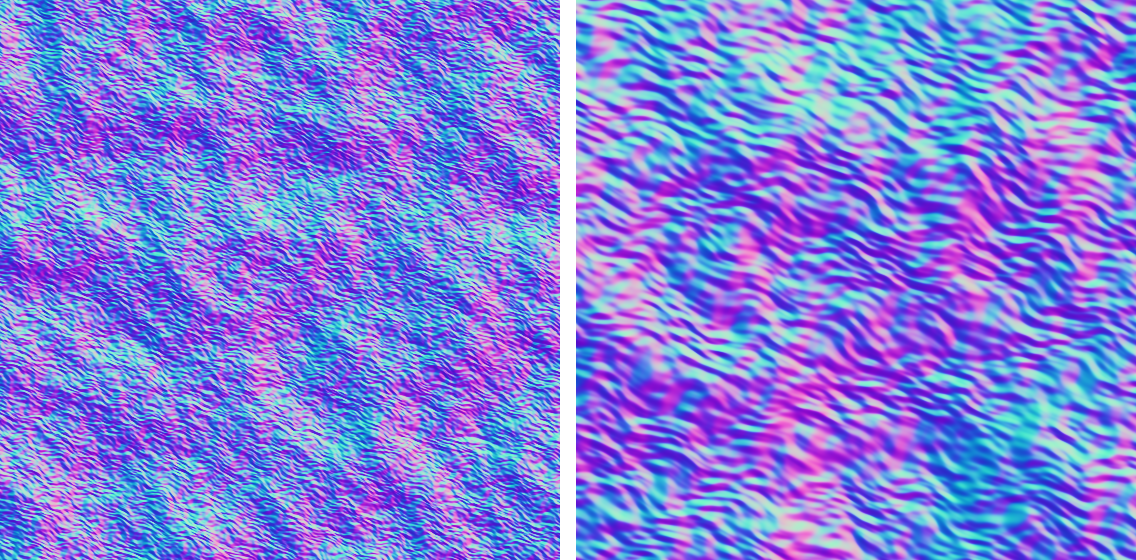
Left, the full canvas; right, a detail of the centre.
Give the GLSL for this texture map, as a WebGL 2 fragment shader.

```glsl
#version 300 es
precision highp float;
uniform vec2 u_resolution;
out vec4 fragColor;

// Random unit gradient for a lattice cell
vec2 cellGradient(ivec2 cell) {
  uint h = uint(cell.x) * 374761393u + uint(cell.y) * 668265263u;
  h = (h ^ (h >> 13u)) * 1274126177u;
  h ^= h >> 16u;
  float angle = float(h & 65535u) * 6.28319 / 65536.0;
  return vec2(cos(angle), sin(angle));
}

float gradientNoise(vec2 p) {
  ivec2 cell = ivec2(floor(p));
  vec2 f = fract(p);
  vec2 u = f * f * f * (f * (f * 6.0 - 15.0) + 10.0);
  float a = dot(cellGradient(cell), f);
  float b = dot(cellGradient(cell + ivec2(1, 0)), f - vec2(1.0, 0.0));
  float c = dot(cellGradient(cell + ivec2(0, 1)), f - vec2(0.0, 1.0));
  float d = dot(cellGradient(cell + ivec2(1, 1)), f - vec2(1.0, 1.0));
  return mix(mix(a, b, u.x), mix(c, d, u.x), u.y);
}

mat2 rotation(float angle) {
  float c = cos(angle), s = sin(angle);
  return mat2(c, s, -s, c);
}

// Broad uneven swells, stretched towards the lower right
float swells(vec2 p) {
  vec2 q = rotation(0.75) * p;
  float height = 0.0, amplitude = 0.06, frequency = 6.0;
  for (int i = 0; i < 4; i++) {
    height += amplitude * gradientNoise(q * frequency * vec2(0.8, 1.0) + 17.3 * float(i));
    amplitude *= 0.47;
    frequency *= 2.0;
  }
  return height;
}

// Fine wavy wrinkles, long across and narrow upwards
float wrinkles(vec2 p) {
  vec2 q = rotation(0.36) * p;
  q.y += 0.009 * gradientNoise(p * 26.0 + 41.7);
  return 0.0050 * gradientNoise(q * vec2(88.0, 185.0) + 5.1)
       + 0.0058 * gradientNoise(q * vec2(58.0, 110.0) + 63.9);
}

float surfaceHeight(vec2 p) {
  return swells(p) + wrinkles(p);
}

void main() {
  vec2 p = gl_FragCoord.xy / u_resolution.y;

  // Slope by central differences
  vec2 e = vec2(0.0008, 0.0);
  vec2 slope = vec2(surfaceHeight(p - e.xy) - surfaceHeight(p + e.xy),
                    surfaceHeight(p - e.yx) - surfaceHeight(p + e.yx)) / (2.0 * e.x);

  // Encode the normal, with its depth channel held in a narrow range
  vec3 normal = normalize(vec3(slope * 1.15 - vec2(0.05, 0.05), 1.0));
  vec3 color = normal * 0.5 + 0.5;
  color.b = mix(color.b, 0.87, 0.6);
  fragColor = vec4(color, 1.0);
}
```
